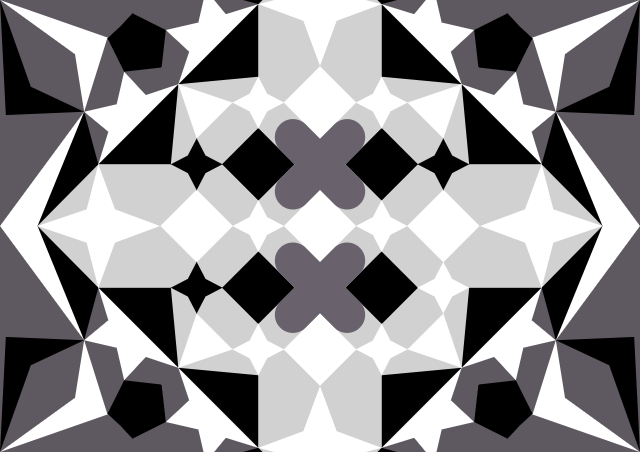
Give the GLSL for this pattern, as a Shadertoy shader.

```glsl
// Mirrored geometric tiling of stars, diamonds, kites and pentagons around two clovers.

// Signed distance to a polygon; repeated corners are harmless.
float polygon(vec2 p, vec2 v[8]) {
    float d = 1e9, side = 1.0;
    for (int i = 0, j = 7; i < 8; j = i++) {
        vec2 e = v[j] - v[i], r = p - v[i];
        vec2 b = r - e * clamp(dot(r, e) / max(dot(e, e), 1e-6), 0.0, 1.0);
        d = min(d, dot(b, b));
        bvec3 c = bvec3(p.y >= v[i].y, p.y < v[j].y, e.x * r.y > e.y * r.x);
        if (all(c) || all(not(c))) side = -side;
    }
    return side * sqrt(d);
}

float quad(vec2 p, vec2 a, vec2 b, vec2 c, vec2 d) {
    return polygon(p, vec2[8](a, b, c, d, d, d, d, d));
}

// Small four-pointed star, treated as one folded edge.
float smallStar(vec2 p) {
    p = abs(p);
    p = vec2(max(p.x, p.y), min(p.x, p.y));
    return dot(p - vec2(0.31, 0.0), vec2(0.461, 0.887));
}

// Cross of two rounded diagonal bars.
float clover(vec2 p) {
    p = abs(p);
    return length(p - clamp(dot(p, vec2(0.5)), 0.0, 0.325)) - 0.217;
}

void paint(inout vec3 col, vec3 ink, float d, float pixel) {
    col = mix(col, ink, clamp(0.5 - d / pixel, 0.0, 1.0));
}

void mainImage(out vec4 fragColor, in vec2 fragCoord) {
    vec2 p = (fragCoord / iResolution.xy - 0.5) * vec2(7.68, 5.42);
    float pixel = 5.42 / iResolution.y;
    vec3 white = vec3(1.0), black = vec3(0.0), silver = vec3(0.82);
    vec3 slate = vec3(0.37, 0.35, 0.38);
    vec3 col = slate;

    // Fold into a quadrant, then across its diagonal.
    vec2 q = abs(p);
    vec2 s = vec2(max(q.x, q.y), min(q.x, q.y));

    // Corner kites.
    vec2 corner = vec2(3.84, 2.71), joint = vec2(2.83, 1.37);
    paint(col, white, quad(q, corner, vec2(2.55, 2.26), joint, vec2(3.1, 1.95)), pixel);
    paint(col, black, quad(q, corner, vec2(3.3, 1.8), joint, vec2(3.77, 1.33)), pixel);
    paint(col, slate, quad(q, corner, vec2(2.94, 2.06), joint, vec2(3.47, 1.67)), pixel);

    // Side chevrons and their black wedges.
    paint(col, white, quad(s, vec2(3.84, 0.0), joint, vec2(3.2, 0.0), vec2(2.83, -1.37)), pixel);
    paint(col, black, quad(s, vec2(3.39, 0.0), joint, vec2(2.66, 0.74), vec2(2.5, 0.0)), pixel);

    // Outer white stars, black triangles and pentagons.
    paint(col, white, polygon(s, vec2[8](
        vec2(2.35, 1.85), vec2(2.09, 1.57), vec2(1.70, 1.70), vec2(1.8, 0.8),
        vec2(2.66, 0.74), vec2(2.54, 1.13), joint, vec2(2.44, 1.46))), pixel);
    paint(col, black, quad(s, vec2(1.70, 1.70), vec2(2.66, 0.74),
        vec2(1.79, 0.74), vec2(1.6, 0.74)), pixel);
    vec2 tip = vec2(1.85, 2.34);
    paint(col, black, polygon(s, vec2[8](
        vec2(2.24, 2.54), tip, vec2(1.91, 1.90), vec2(2.35, 1.85),
        vec2(2.55, 2.25), vec2(2.55, 2.25), vec2(2.55, 2.25), vec2(2.55, 2.25))), pixel);

    // Silver core.
    paint(col, silver, polygon(s, vec2[8](
        vec2(3.39, 0.0), vec2(2.66, 0.74), vec2(1.79, 0.74), vec2(1.70, 1.70),
        vec2(0.74, 1.79), vec2(-1.0, 1.79), vec2(-1.0), vec2(2.5, -0.8))), pixel);

    // Large stars on the axes and white triangles on the diagonals.
    paint(col, white, polygon(s, vec2[8](
        vec2(3.39, 0.0), vec2(2.80, 0.20), vec2(2.66, 0.74), vec2(2.46, 0.20),
        vec2(1.92, 0.0), vec2(2.46, -0.20), vec2(2.66, -0.74), vec2(2.80, -0.20))), pixel);
    paint(col, white, quad(s, vec2(1.70, 1.70), vec2(1.48, 1.05),
        vec2(1.05, 1.48), vec2(1.05, 1.48)), pixel);

    // White diamonds on a lattice, black ones at its cell centres.
    vec2 cell = abs(mod(s + 0.74, 1.48) - 0.74);
    float diamond = max(cell.x + cell.y - 0.435, s.x + s.y - 2.2) * 0.707;
    paint(col, white, diamond, pixel);
    vec2 centre = abs(s - 0.74);
    paint(col, black, (centre.x + centre.y - 0.435) * 0.707, pixel);

    // Small stars: the side ones are black except at the lower right.
    bool dark = q.x > q.y && !(p.x > 0.0 && p.y < 0.0);
    paint(col, white, smallStar(s - vec2(0.74, 0.0)), pixel);
    paint(col, dark ? black : white, smallStar(s - vec2(1.48, 0.74)), pixel);

    // Clovers above and below the middle.
    paint(col, vec3(0.41, 0.38, 0.42), clover(q - vec2(0.0, 0.74)), pixel);

    fragColor = vec4(col, 1.0);
}
```
